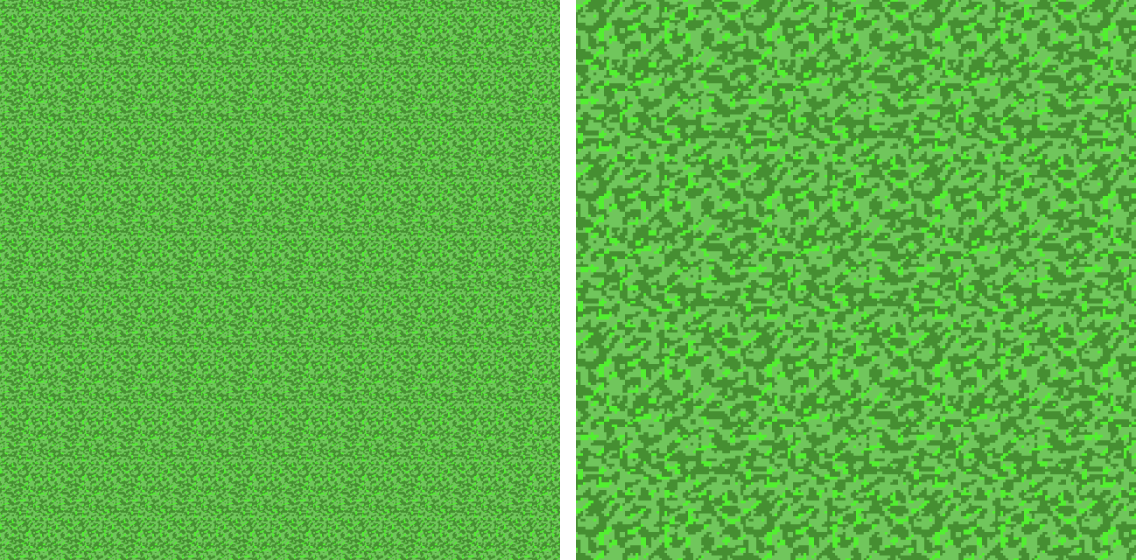
Left: the whole. Right: its middle third, enlarged.
Give the GLSL for this texture, as a three.js fragment shader.

```glsl
varying vec2 vUv;

const float REPEATS = 10.0;
const float CELLS = 64.0;   // square cells along one repeat
const int SAMPLES = 4;      // smoothing samples per axis
const float SOFTNESS = 1.2; // width of the smoothing footprint

const vec3 DARK_GREEN = vec3(0.275, 0.56, 0.195);
const vec3 LIGHT_GREEN = vec3(0.44, 0.775, 0.36);
const vec3 BRIGHT_GREEN = vec3(0.32, 0.94, 0.19);

float hash(vec2 p, float seed) {
  vec3 q = fract(vec3(p.xyx + seed) * vec3(0.1031, 0.1030, 0.0973));
  q += dot(q, q.yzx + 33.33);
  return fract((q.x + q.y) * q.z);
}

// Slope of a random direction at one lattice corner
float cornerSlope(vec2 corner, vec2 offset, vec2 period, float seed) {
  float angle = 6.2832 * hash(mod(corner, period), seed);
  return dot(vec2(cos(angle), sin(angle)), offset);
}

// Gradient noise around zero that wraps after whole lattice steps
float wrapNoise(vec2 p, vec2 period, float seed) {
  vec2 i = floor(p);
  vec2 f = fract(p);
  vec2 u = f * f * (3.0 - 2.0 * f);
  vec2 right = vec2(1.0, 0.0);
  vec2 up = vec2(0.0, 1.0);
  float low = mix(cornerSlope(i, f, period, seed),
                  cornerSlope(i + right, f - right, period, seed), u.x);
  float high = mix(cornerSlope(i + up, f - up, period, seed),
                   cornerSlope(i + 1.0, f - 1.0, period, seed), u.x);
  return mix(low, high, u.y);
}

float tileNoise(vec2 t, vec2 period, float seed) {
  return wrapNoise(t * period + 0.37, period, seed);
}

// Shear stretches the clumps along the rising diagonal
vec2 shear(vec2 t) {
  return vec2(t.x - t.y, t.y);
}

// Closeness to the border of a repeat, one value per axis
vec2 borderBand(vec2 t, float width) {
  vec2 d = min(t, 1.0 - t);
  return 1.0 - smoothstep(vec2(0.0), vec2(width), d);
}

float grassTone(vec2 t) {
  float clumps = 0.45 * tileNoise(shear(t), vec2(16.0), 3.0)
               + 0.55 * tileNoise(t, vec2(19.0, 21.0), 17.0);
  float upright = tileNoise(t, vec2(21.0, 12.0), 29.0);
  float level = tileNoise(t, vec2(13.0, 21.0), 41.0);

  // Strands run along the borders of the repeat
  vec2 band = borderBand(t, 0.12);
  float tone = mix(clumps, level, 0.4 * band.y);
  tone = mix(tone, upright, 0.5 * band.x);

  // Pale left side and dark right side
  float pale = 1.0 - smoothstep(0.02, 0.16, t.x);
  float shade = smoothstep(0.86, 0.97, t.x);
  return tone + 0.02 * pale - 0.03 * shade;
}

float brightTone(vec2 t) {
  return 0.55 * tileNoise(shear(t), vec2(18.0), 67.0)
       + 0.45 * tileNoise(t, vec2(23.0, 21.0), 79.0);
}

vec3 grassCell(vec2 t) {
  vec2 centre = (floor(fract(t) * CELLS) + 0.5) / CELLS;
  vec3 colour = mix(DARK_GREEN, LIGHT_GREEN, step(0.0, grassTone(centre)));
  return mix(colour, BRIGHT_GREEN, step(0.18, brightTone(centre)));
}

// Average over the screen footprint to smooth the cell edges
vec3 smoothGrass(vec2 t, vec2 footprint) {
  vec3 sum = vec3(0.0);
  for (int y = 0; y < SAMPLES; y++) {
    for (int x = 0; x < SAMPLES; x++) {
      vec2 offset = (vec2(float(x), float(y)) + 0.5) / float(SAMPLES) - 0.5;
      sum += grassCell(t + offset * footprint);
    }
  }
  return sum / float(SAMPLES * SAMPLES);
}

void main() {
  vec2 t = vUv * REPEATS;
  gl_FragColor = vec4(smoothGrass(t, SOFTNESS * fwidth(t)), 1.0);
}
```
